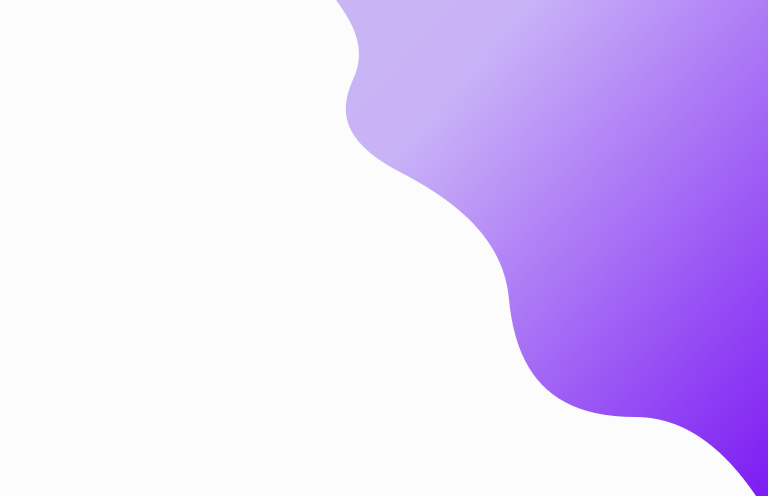
This background is drawn by a Shadertoy shader. Its source:

```glsl
#define PAPER      vec3(0.988, 0.988, 0.988)
#define LILAC      vec3(0.790, 0.710, 0.953)
#define LAVENDER   vec3(0.787, 0.700, 0.968)
#define VIOLET     vec3(0.490, 0.110, 0.952)
#define BEND       0.225   // gradient position of the middle colour
#define WAVE_LEFT  0.4375  // left end of the gradient
#define STEPS      24      // line pieces per curve
#define CURVES     5

// Wavy border as joined cubic curves, in canvas fractions from the top left
const vec2 border[16] = vec2[16](
    vec2(0.4375, 0.0),    vec2(0.4583, 0.0444), vec2(0.4766, 0.0927),
    vec2(0.4622, 0.1512), vec2(0.4492, 0.1976), vec2(0.4271, 0.2722),
    vec2(0.5208, 0.3468), vec2(0.5911, 0.4032), vec2(0.6563, 0.4798),
    vec2(0.6628, 0.6048), vec2(0.6719, 0.7460), vec2(0.7135, 0.8407),
    vec2(0.8268, 0.8407), vec2(0.8893, 0.8407), vec2(0.9401, 0.8992),
    vec2(0.9844, 1.0));

vec2 bezier(int first, float t) {
    float s = 1.0 - t;
    return s * s * s * border[first]
         + 3.0 * s * s * t * border[first + 1]
         + 3.0 * s * t * t * border[first + 2]
         + t * t * t * border[first + 3];
}

float segmentDistance(vec2 p, vec2 a, vec2 b) {
    vec2 ap = p - a, ab = b - a;
    return length(ap - ab * clamp(dot(ap, ab) / dot(ab, ab), 0.0, 1.0));
}

// Signed distance to the border, positive on its right side
float waveDistance(vec2 p, vec2 scale) {
    float nearest = 1e5;
    float side = -1.0;
    for (int c = 0; c < CURVES; c++) {
        vec2 a = border[3 * c] * scale;
        for (int i = 1; i <= STEPS; i++) {
            vec2 b = bezier(3 * c, float(i) / float(STEPS)) * scale;
            nearest = min(nearest, segmentDistance(p, a, b));
            // The border always descends, so one piece spans each height
            if (p.y >= a.y && p.y < b.y) {
                float borderX = mix(a.x, b.x, (p.y - a.y) / (b.y - a.y));
                side = p.x > borderX ? 1.0 : -1.0;
            }
            a = b;
        }
    }
    return side * nearest;
}

// Diagonal gradient with three stops
vec3 waveColor(vec2 uv) {
    float g = 0.5 * ((uv.x - WAVE_LEFT) / (1.0 - WAVE_LEFT) + uv.y);
    vec3 light = mix(LILAC, LAVENDER, clamp(g / BEND, 0.0, 1.0));
    return mix(light, VIOLET, clamp((g - BEND) / (1.0 - BEND), 0.0, 1.0));
}

void mainImage(out vec4 fragColor, in vec2 fragCoord) {
    vec2 uv = fragCoord / iResolution.xy;
    uv.y = 1.0 - uv.y;
    vec2 scale = vec2(iResolution.x / iResolution.y, 1.0);

    // Soft edge one pixel wide
    float coverage = clamp(waveDistance(uv * scale, scale) * iResolution.y + 0.5, 0.0, 1.0);
    fragColor = vec4(mix(PAPER, waveColor(uv), coverage), 1.0);
}
```
